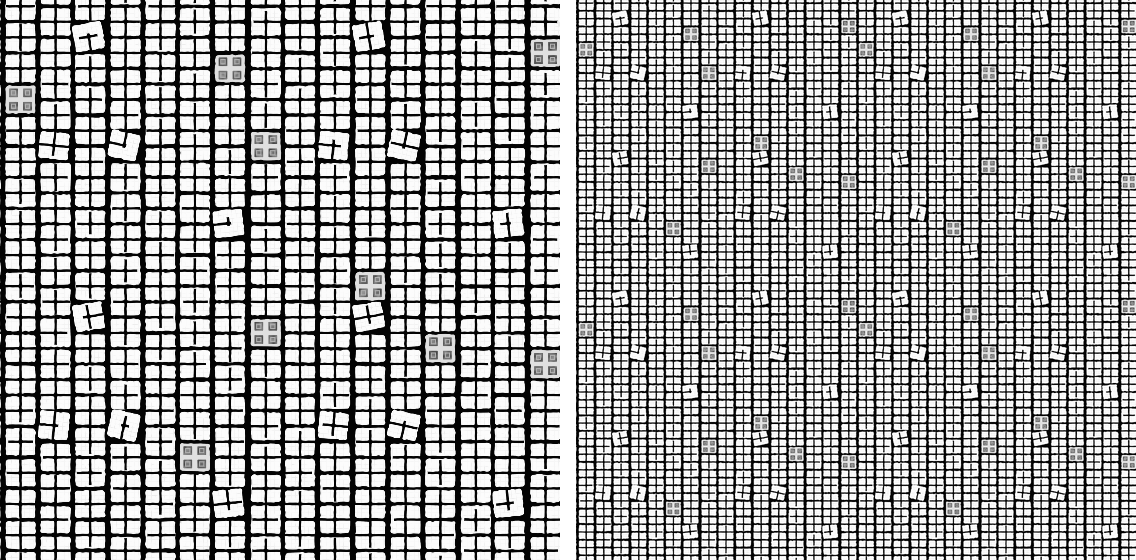
Left, the tile; right, the same tile 2 across and 2 down.
A WebGL 2 fragment shader for this pattern:

```glsl
#version 300 es
precision highp float;

uniform vec2 u_resolution;
out vec4 fragColor;

const vec2 REPEATS = vec2(16.0, 18.0);      // panels across and down
const vec2 LOOSE_PERIOD = vec2(8.0, 9.0);   // repeat of the tilted panels
const float ROW_HEIGHT = 16.0 / 18.0;       // in column widths
const vec2 PANEL_HALF = vec2(0.425, 0.395);
const float LINE_HALF = 0.034;
const vec3 INK = vec3(0.01);
const vec3 PAPER = vec3(0.99);

float hash(vec2 p, float seed) {
  vec3 h = fract(vec3(p, seed) * vec3(0.1031, 0.1030, 0.0973));
  h += dot(h, h.yzx + 33.33);
  return fract((h.x + h.y) * h.z);
}

// Value noise that wraps after a whole number of lattice cells
float wrapNoise(vec2 uv, float period) {
  vec2 p = uv * period;
  vec2 i = floor(p);
  vec2 f = smoothstep(0.0, 1.0, p - i);
  vec2 a = mod(i, period);
  vec2 b = mod(i + 1.0, period);
  return mix(mix(hash(a, 5.0), hash(vec2(b.x, a.y), 5.0), f.x),
             mix(hash(vec2(a.x, b.y), 5.0), hash(b, 5.0), f.x), f.y);
}

float roundBox(vec2 p, vec2 halfSize, float radius) {
  vec2 d = abs(p) - halfSize + radius;
  return length(max(d, 0.0)) + min(max(d.x, d.y), 0.0) - radius;
}

float fill(float dist, float soft) {
  return 1.0 - smoothstep(-0.5 * soft, 0.5 * soft, dist);
}

// One arm pair of the cross: p.x across the line, p.y along it
float crossLine(vec2 p, float extent, vec2 id, float seed, float minReach, float soft) {
  float side = step(0.0, p.y);
  float reach = extent * mix(minReach, 1.6, hash(id, seed + side));
  float width = LINE_HALF + 0.018 * smoothstep(0.09, 0.0, abs(p.y));
  return fill(max(abs(p.x) - width, abs(p.y) - reach), soft);
}

// Pale panel with four small grey frames
float fadedShade(vec2 p, float grain, float soft) {
  vec2 q = abs(p) - vec2(0.2, 0.19);
  float box = roundBox(q, vec2(0.125), 0.02);
  float frame = fill(abs(box + 0.025) - 0.024, soft);
  float core = fill(roundBox(q, vec2(0.045), 0.01), soft);
  float shade = mix(0.88, 0.7, fill(box, soft));
  return mix(shade, mix(0.25, 0.55, grain), max(frame, core * 0.7));
}

// Bright panel with faint fine grid and a black cross
float panelShade(vec2 p, vec2 id, float minReach, float grain, float soft) {
  vec2 grid = smoothstep(0.36, 0.5, abs(fract(p * 8.0) - 0.5));
  float shade = PAPER.r - 0.07 * max(grid.x, grid.y) * grain;
  float vertical = crossLine(p, PANEL_HALF.y, id, 11.0, minReach, soft);
  float horizontal = crossLine(p.yx, PANEL_HALF.x, id, 21.0, minReach, soft);
  return shade * (1.0 - max(vertical, horizontal));
}

// Tilted panels sit in columns 1, 2, 3 and 6 of each block, the divisors of six
bool isLoose(ivec2 cell) {
  int c = cell.x;
  int row = c % 2 == 1 ? 4 : (3 * c - 4) / 2;
  return c > 0 && 6 % max(c, 1) == 0 && cell.y == row;
}

vec2 rotate(vec2 p, float angle) {
  float c = cos(angle), s = sin(angle);
  return vec2(c * p.x + s * p.y, c * p.y - s * p.x);
}

void main() {
  vec2 uv = gl_FragCoord.xy / u_resolution;
  float soft = max(REPEATS.x / u_resolution.x, 0.025);
  float grain = wrapNoise(uv, 176.0);
  float rough = (grain - 0.5) * 0.035;
  vec2 grid = vec2(uv.x, 1.0 - uv.y) * REPEATS;
  float base = 0.0;
  float top = 0.0;
  float cover = 0.0;

  for (int k = 0; k < 9; k++) {
    // Neighbouring panel, odd columns half a row lower
    float column = floor(grid.x - 0.08) + float(k % 3 - 1);
    float shift = 0.2 + 0.5 * mod(column, 2.0);
    float row = floor(grid.y - shift + 0.5) + float(k / 3 - 1);
    vec2 id = mod(vec2(column, row), REPEATS);
    vec2 p = vec2(grid.x - column - 0.58, (row + shift - grid.y) * ROW_HEIGHT);
    p.x += 0.035 * (hash(vec2(id.x, 3.0), 2.0) - 0.5);

    ivec2 cell = ivec2(mod(id, LOOSE_PERIOD));
    bool loose = isLoose(cell);
    if (loose) p = rotate(p + vec2(0.045, -0.02), 0.22 * sin(3.58 * float(cell.x)));

    vec2 size = PANEL_HALF + vec2(0.0, 0.02 * (hash(id, 7.0) - 0.5));
    float mask = fill(roundBox(p, size, 0.075) + rough, soft);
    bool faded = !loose && hash(id, 31.0) < 0.05;
    float shade = faded ? fadedShade(p, grain, soft)
                        : panelShade(p + rough * 0.4, id, loose ? 0.1 : 0.75, grain, soft);
    if (loose) {
      top = mix(top, shade, mask);
      cover = max(cover, mask);
    } else {
      base = max(base, shade * mask);
    }
  }
  float tone = mix(base, top, cover);
  fragColor = vec4(max(INK, vec3(tone)), 1.0);
}
```
